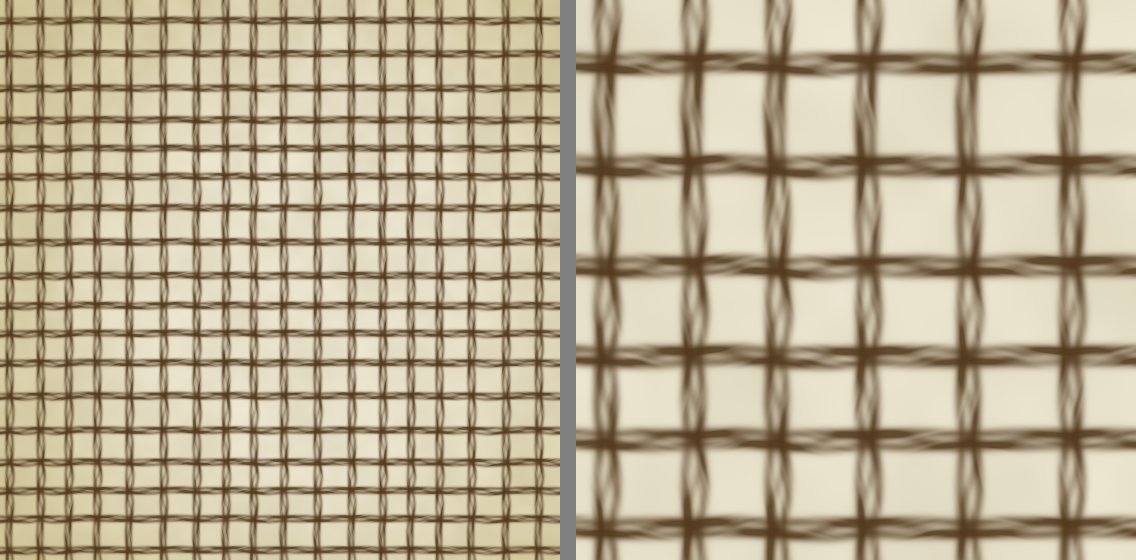
Left, the full canvas; right, a detail of the centre.
A WebGL 1 fragment shader for this texture:

```glsl
precision highp float;
uniform vec2 u_resolution;

const float PI = 3.14159265;

float hash(vec2 p) {
  p = fract(p * vec2(0.1031, 0.1137));
  p += dot(p, p.yx + 33.33);
  return fract((p.x + p.y) * p.x * 7.31);
}

float noise(vec2 p) {
  vec2 i = floor(p), f = fract(p);
  f = f * f * (3.0 - 2.0 * f);
  return mix(mix(hash(i), hash(i + vec2(1, 0)), f.x),
             mix(hash(i + vec2(0, 1)), hash(i + vec2(1, 1)), f.x), f.y);
}

// Position of thread k: 18 per side, with a slow wave in the spacing
float threadPosition(float k, float start, float phase) {
  return (k + start + 0.1 * cos(2.0 * PI * (k - phase) / 5.5)) / 18.0;
}

// Distance to the nearest thread, cell index plus fraction, nearest index
vec3 locate(float p, float start, float phase) {
  float guess = floor(p * 18.0 - start);
  float lower = -1.0, upper = 2.0, index = 0.0;
  for (int i = -1; i <= 2; i++) {
    float k = guess + float(i);
    float x = threadPosition(k, start, phase);
    if (x <= p) {
      lower = x;
      index = k;
    } else {
      upper = min(upper, x);
    }
  }
  float t = (p - lower) / (upper - lower);
  return t < 0.5 ? vec3(p - lower, index + t, index)
                 : vec3(p - upper, index + t, index + 1.0);
}

float strand(float x, float width) {
  return exp(-x * x / (width * width));
}

// Twisted yarn: two outer strands that part between knots, one crossing over
float yarn(float d, float along, float id, float spread, float core) {
  float bow = sin(PI * fract(along));
  float cellSeed = hash(vec2(floor(along) + 40.0, spread * 9000.0));
  float x = d - 0.0028 * (cellSeed - 0.5) * bow;
  float twist = cos(PI * along);
  float split = 0.0028 + spread * bow * (0.6 + 0.7 * cellSeed);
  float ink = 0.58 * (strand(x - split, 0.0031) + strand(x + split, 0.0031))
            + core * strand(x - split * twist, 0.0034);
  float fibre = noise(vec2(d * 420.0 + 2.0 * twist + 80.0, along * 2.5 + id * 37.0 + 90.0));
  return min(ink * (0.76 + 0.42 * fibre), 0.9);
}

void main() {
  vec2 uv = gl_FragCoord.xy / u_resolution;
  vec3 column = locate(uv.x, 0.218, 0.5);
  vec3 row = locate(1.0 - uv.y, 0.762, 2.7);

  // Aged paper, paler in the middle
  float edge = smoothstep(0.2, 0.75, length((uv - vec2(0.56, 0.48)) * vec2(1.0, 0.9)));
  vec3 paper = mix(vec3(0.905, 0.88, 0.79), vec3(0.81, 0.765, 0.59), edge);
  float stain = 0.6 * noise(uv * 14.0 + 5.0) + 0.4 * noise(uv * 45.0 + 60.0);
  float cellTone = hash(floor(vec2(column.y, row.y)) + 50.0);
  paper += vec3(0.05, 0.055, 0.075) * (stain - 0.5) + 0.025 * (cellTone - 0.5);

  // Woven threads, darker at the knots
  float warp = yarn(column.x, row.y, column.z, 0.0026, 0.36);
  float weft = yarn(row.x, column.y, row.z, 0.0019, 0.5);
  float knot = 0.5 * exp(-(column.x * column.x + row.x * row.x) / 0.00006);
  float ink = 1.0 - (1.0 - warp) * (1.0 - weft) * (1.0 - knot);

  gl_FragColor = vec4(mix(paper, vec3(0.325, 0.225, 0.115), ink), 1.0);
}
```
